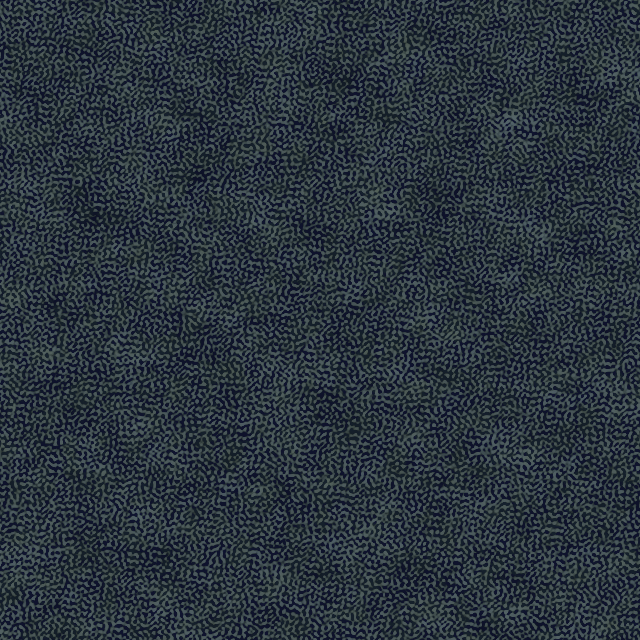
A Shadertoy shader for this texture:

```glsl
// Dark slate-blue felt: a fine woven maze of light and navy grain over
// faint cloudy mottling. Every layer is a sum of randomly turned sine waves;
// only the frequency band differs from layer to layer.

const float PI = 3.14159265;

const vec3 NAVY      = vec3(0.058, 0.074, 0.170);
const vec3 TEAL      = vec3(0.080, 0.122, 0.172);
const vec3 SLATE     = vec3(0.150, 0.190, 0.205);
const vec3 GREY      = vec3(0.225, 0.276, 0.284);
const vec3 PALE_GREY = vec3(0.290, 0.342, 0.348);

float hash(float n) {
    return fract(sin(n * 12.9898) * 43758.5453);
}

// Unit-variance noise from waves between lowFreq and highFreq cycles per canvas.
// Frequencies fill a square band, so diagonals run finer, as in a weave.
float waveNoise(vec2 p, float lowFreq, float highFreq, int count, float seed) {
    float sum = 0.0;
    for (int i = 0; i < count; i++) {
        float id = float(i) + seed;
        float angle = PI * (float(i) + hash(id)) / float(count);
        float freq = lowFreq * pow(highFreq / lowFreq, hash(id + 31.7));
        float phase = hash(id + 77.3);
        vec2 dir = vec2(cos(angle), sin(angle));
        dir /= max(abs(dir.x), abs(dir.y));
        sum += sin(2.0 * PI * (freq * dot(p, dir) + phase));
    }
    return sum * sqrt(2.0 / float(count));
}

// Colour ramp from the dark gaps up to the palest fibres.
vec3 grainColor(float level, vec3 gapColor) {
    vec3 color = mix(gapColor, SLATE, smoothstep(-0.42, -0.05, level));
    color = mix(color, GREY, smoothstep(-0.05, 0.30, level));
    return mix(color, PALE_GREY, smoothstep(0.40, 1.10, level));
}

void mainImage(out vec4 fragColor, in vec2 fragCoord) {
    vec2 uv = fragCoord / iResolution.y;

    // Fine maze and the broad layers that modulate it
    float grain  = waveNoise(uv, 80.0, 138.0, 64, 3.0);
    float mottle = waveNoise(uv, 3.5, 70.0, 48, 211.0);
    float tint   = waveNoise(uv, 8.0, 100.0, 48, 409.0);

    // Gaps drift between navy and teal, fibres thicken in the light patches
    vec3 gapColor = mix(NAVY, TEAL, smoothstep(-0.4, 0.9, tint));
    vec3 color = grainColor(grain + 0.15 * mottle, gapColor);

    // Gentle brightness and hue drift
    color *= 1.0 + 0.035 * mottle;
    color *= 1.0 - 0.02 * tint * vec3(-0.5, -0.3, 1.0);

    fragColor = vec4(color, 1.0);
}
```
